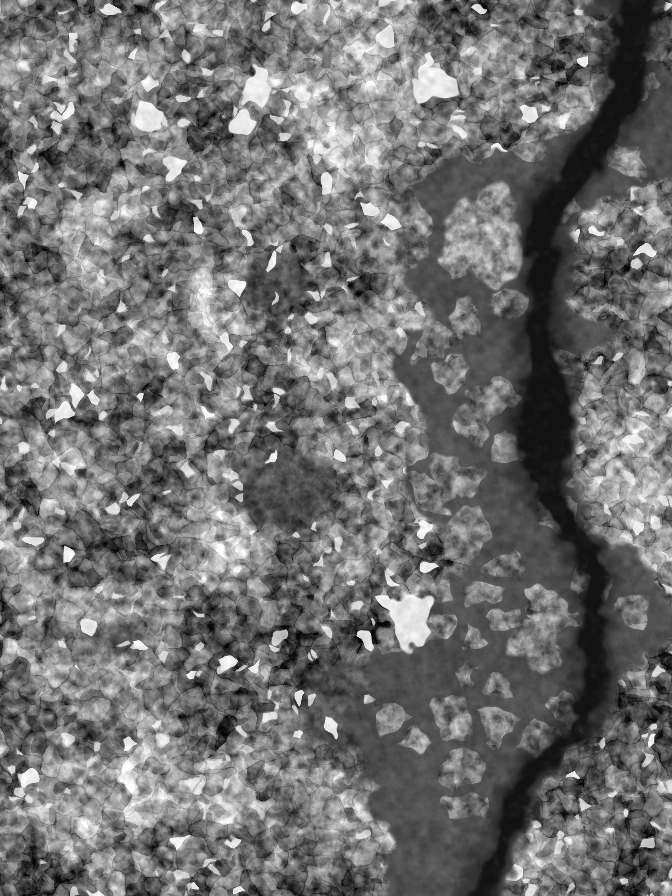
This texture is drawn by a WebGL 2 fragment shader. Its source:

```glsl
#version 300 es
precision highp float;
// Weathered grey asphalt: packed gravel, a tar seam with loose stones, and a dark crack.
uniform vec2 u_resolution;
out vec4 fragColor;

float hash(vec2 p) { return fract(sin(dot(p, vec2(127.1, 311.7))) * 43758.5453); }

float noise(vec2 p) {
  vec2 i = floor(p), f = fract(p);
  f = f * f * (3.0 - 2.0 * f);
  return mix(mix(hash(i), hash(i + vec2(1, 0)), f.x),
             mix(hash(i + vec2(0, 1)), hash(i + vec2(1, 1)), f.x), f.y);
}

float fbm(vec2 p) {
  float sum = 0.0, amp = 0.5;
  for (int i = 0; i < 5; i++) {
    sum += amp * noise(p);
    p = mat2(1.6, 1.2, -1.2, 1.6) * p + 7.3;
    amp *= 0.5;
  }
  return sum;
}

// Irregular cells: x = distance to the border, y = random value of the cell
vec2 cells(vec2 p) {
  vec2 base = floor(p), id = base;
  float near = 9.0, second = 9.0;
  for (int y = -1; y <= 1; y++)
    for (int x = -1; x <= 1; x++) {
      vec2 c = base + vec2(x, y);
      float d = length(c + vec2(hash(c), hash(c + 41.7)) - p);
      if (d < near) { second = near; near = d; id = c; }
      else second = min(second, d);
    }
  return vec2(second - near, hash(id + 9.2));
}

// Soft bump around a centre
float glow(vec2 p, vec2 centre, vec2 size) {
  vec2 d = (p - centre) / size;
  return exp(-dot(d, d));
}

float bell(float t, float centre, float width) {
  float d = (t - centre) / width;
  return exp(-d * d);
}

// Coverage of a rough, angular stone
float stone(vec2 p, vec2 centre, vec2 size) {
  vec2 d = (p - centre) / size;
  float a = atan(d.y, d.x), seed = 6.28 * hash(centre);
  float edge = 1.0 + 0.14 * sin(3.0 * a + seed) + 0.09 * sin(5.0 * a + seed * 2.0);
  return smoothstep(-0.08, 0.08, edge - length(d));
}

void main() {
  vec2 uv = gl_FragCoord.xy / u_resolution.y;
  vec2 warp = vec2(noise(uv * 85.0), noise(uv * 85.0 + 31.0)) - 0.5;
  vec2 p = uv + warp * 0.012;
  float t = p.y;
  float grain = fbm(uv * 110.0) - 0.48;

  // Packed gravel in three sizes
  vec2 big = cells(p * 19.0), mid = cells(p * 43.0 + 5.0), fine = cells(p * 95.0 + 13.0);
  float gravel = 0.47 + 0.55 * (fbm(p * 13.0) - 0.48) + 0.75 * grain;
  gravel += 0.15 * (big.y - 0.5) + 0.23 * (mid.y - 0.5) + 0.22 * (fine.y - 0.5);
  gravel -= 0.1 * (1.0 - smoothstep(0.0, 0.15, mid.x));

  // Pale worn patches
  gravel += 0.27 * glow(p, vec2(0.235, 0.67), vec2(0.04, 0.04));
  gravel += 0.28 * glow(p, vec2(0.25, 0.39), vec2(0.05, 0.05));
  gravel += 0.18 * glow(p, vec2(0.39, 0.91), vec2(0.06, 0.08));
  gravel += 0.20 * glow(p, vec2(0.11, 0.72), vec2(0.03, 0.05));
  gravel += 0.14 * glow(p, vec2(0.18, 0.10), vec2(0.13, 0.05));
  gravel += 0.16 * glow(p, vec2(0.32, 0.59), vec2(0.04, 0.03));
  gravel += 0.15 * glow(p, vec2(0.39, 0.09), vec2(0.05, 0.03));

  // Dark smooth patches
  float dull = glow(p, vec2(0.315, 0.455), vec2(0.065, 0.05))
             + 0.8 * glow(p, vec2(0.31, 0.685), vec2(0.05, 0.04))
             + glow(p, vec2(0.39, 0.215), vec2(0.07, 0.06))
             + 0.6 * glow(p, vec2(0.13, 0.29), vec2(0.06, 0.03));
  gravel = mix(gravel, 0.29 + 0.45 * grain, 0.85 * smoothstep(0.25, 0.65, dull));

  // Crack centre line, followed by the tar on both sides
  float crackX = 0.54 + 0.03 * smoothstep(0.0, 0.1, t) + 0.09 * smoothstep(0.09, 0.22, t)
               - 0.053 * smoothstep(0.36, 0.48, t) + 0.1 * smoothstep(0.74, 0.92, t);
  float side = p.x - crackX + 0.03 * (fbm(uv * 24.0) - 0.48);
  float leftEdge = 0.455 + 0.06 * bell(t, 0.38, 0.05) - 0.04 * (1.0 - smoothstep(0.26, 0.31, t))
                 + 0.22 * smoothstep(0.79, 0.88, t);
  float rightEdge = crackX + 0.03 + 0.14 * bell(t, 0.84, 0.05) + 0.07 * bell(t, 0.31, 0.06)
                  + 0.05 * bell(t, 0.63, 0.02);
  float wobble = 0.1 * (fbm(uv * 17.0 + 3.0) - 0.48);
  float tar = smoothstep(-0.008, 0.008, p.x - leftEdge + wobble)
            * smoothstep(-0.008, 0.008, rightEdge - p.x + wobble * 0.6);
  float shade = mix(gravel, 0.29 + 0.16 * grain + 0.03 * noise(uv * 30.0), tar * 0.96);

  // Loose stones in the tar: scattered ones, then a column beside the crack
  vec2 loose = cells(p * 21.0 + 2.6);
  float stones = tar * step(0.58, loose.y) * smoothstep(0.22, 0.29, loose.x);
  for (int i = 0; i < 5; i++) {
    float k = float(i);
    vec2 c = vec2(0.514 + 0.014 * sin(k * 2.6 + 2.6), 0.41 + 0.058 * k);
    stones = max(stones, stone(p, c, vec2(0.025 - 0.002 * k, 0.023)));
  }
  stones = max(stones, stone(p, vec2(0.443, 0.733), vec2(0.037, 0.035)));
  stones = max(stones, stone(p, vec2(0.599, 0.282), vec2(0.03, 0.03)));
  shade = mix(shade, 0.48 + 0.8 * grain + 0.16 * (fine.y - 0.5), stones);
  shade = mix(shade, 0.6 + 0.9 * grain, stone(p, vec2(0.54, 0.735), vec2(0.045, 0.052)));

  // Dark crack with a shadowed rim
  float halfWidth = 0.012 + 0.018 * bell(t, 0.53, 0.08) + 0.007 * smoothstep(0.58, 0.75, t);
  float gap = abs(side) - halfWidth;
  shade *= mix(0.6, 1.0, smoothstep(0.0, 0.028, gap));
  shade = mix(0.07 + 0.12 * max(grain, 0.0), shade, smoothstep(-0.006, 0.005, gap));

  // White chips: scattered specks and a few larger pieces
  float ground = (1.0 - tar) * smoothstep(0.005, 0.02, gap);
  vec2 chip = cells(p * 62.0 + 21.0);
  float white = ground * step(0.955, chip.y) * smoothstep(0.12, 0.24, chip.x);
  white = max(white, ground * step(0.94, fine.y) * smoothstep(0.15, 0.3, fine.x) * 0.8);
  white = max(white, stone(p, vec2(0.286, 0.902), vec2(0.017, 0.019)));
  white = max(white, stone(p, vec2(0.27, 0.863), vec2(0.018, 0.014)));
  white = max(white, stone(p, vec2(0.482, 0.905), vec2(0.025, 0.017)));
  white = max(white, stone(p, vec2(0.167, 0.872), vec2(0.015, 0.014)));
  white = max(white, stone(p, vec2(0.195, 0.814), vec2(0.012, 0.014)));
  white = max(white, stone(p, vec2(0.458, 0.31), vec2(0.024, 0.032)));
  shade = mix(shade, 0.92 + 0.25 * grain, white);

  fragColor = vec4(vec3(clamp(shade, 0.03, 1.0)), 1.0);
}
```
